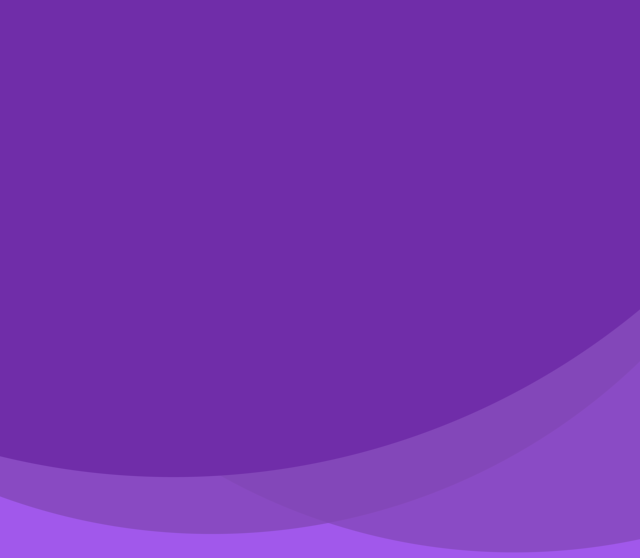
Write a Shadertoy shader that draws this background.

```glsl
// Flat purple backdrop of three huge overlapping discs above a bright violet base.
// Two translucent discs are blended first, so their overlap darkens, and an
// opaque deep purple disc covers them. Lengths are in canvas heights.

const vec3 BASE_VIOLET = vec3(0.631, 0.345, 0.922);
const vec3 VEIL_PURPLE = vec3(0.507, 0.275, 0.710);
const vec3 DEEP_PURPLE = vec3(0.439, 0.176, 0.663);

// Signed distance to a circle, negative inside
float circleDistance(vec2 point, vec2 center, float radius) {
    return length(point - center) - radius;
}

// Antialiased fill for a signed distance
float coverage(float dist, float edgeWidth) {
    return 1.0 - smoothstep(-edgeWidth, edgeWidth, dist);
}

// Blend a disc of the given colour and opacity over the layer below
vec3 paintDisc(vec3 below, vec2 point, vec2 center, float radius,
               vec3 tint, float opacity, float edgeWidth) {
    float dist = circleDistance(point, center, radius);
    return mix(below, tint, opacity * coverage(dist, edgeWidth));
}

void mainImage(out vec4 fragColor, in vec2 fragCoord) {
    vec2 point = fragCoord / iResolution.y;
    float edgeWidth = 0.8 / iResolution.y;

    // Translucent discs: left, then right
    vec3 color = BASE_VIOLET;
    color = paintDisc(color, point, vec2(0.380, 1.148), 1.105,
                      VEIL_PURPLE, 0.76, edgeWidth);
    color = paintDisc(color, point, vec2(0.922, 1.088), 1.078,
                      VEIL_PURPLE, 0.71, edgeWidth);

    // Opaque disc filling most of the canvas
    color = paintDisc(color, point, vec2(0.311, 1.458), 1.313,
                      DEEP_PURPLE, 1.0, edgeWidth);

    fragColor = vec4(color, 1.0);
}
```
